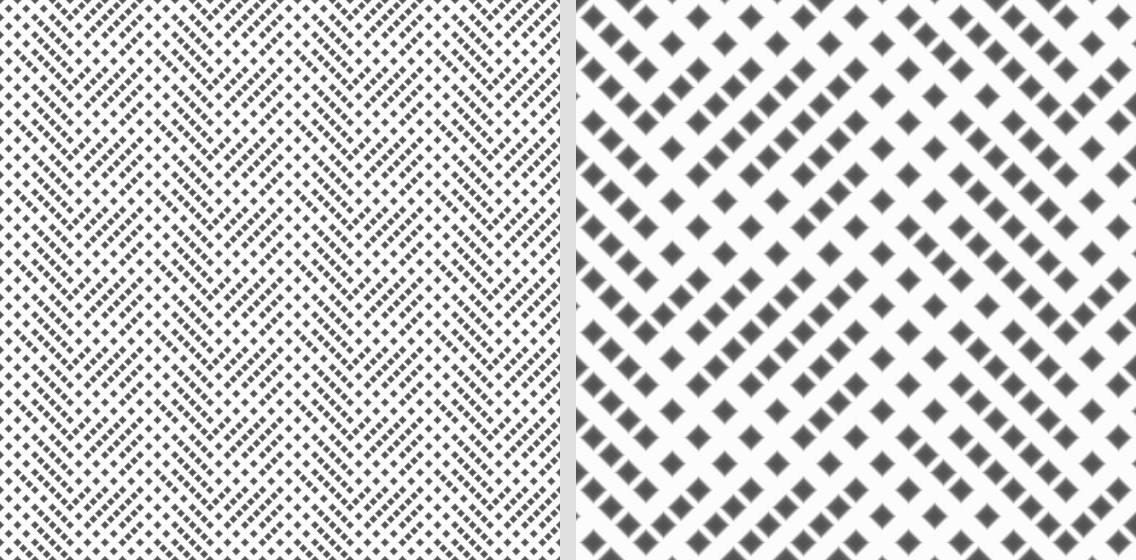
Left: the whole. Right: its middle third, enlarged.
A WebGL 2 fragment shader for this pattern:

```glsl
#version 300 es
precision highp float;
// Zigzag weave of small grey diamonds, set sparsely or closely along diagonals.

#define REPEATS_X 4.0      // zigzags across
#define REPEATS_Y 8.0      // zigzags down
#define DOT_HALF_SIDE 0.335 // in lattice steps
#define EDGE_SOFTNESS 0.09  // in lattice steps
#define PAPER vec3(0.99)
#define INK_CORE vec3(0.325)
#define INK_RIM vec3(0.39)

uniform vec2 u_resolution;
out vec4 fragColor;

// One repeat spans 16 by 8 lattice steps; each arm is 8 steps wide.
const vec2 CELL_STEPS = vec2(16.0, 8.0);
const float ARM_STEPS = 8.0;

// Bit n is set where span n of that diagonal is closely dotted.
const int FALLING_SPANS[4] = int[4](12, 12, 10, 12);
const int RISING_SPANS[4] = int[4](10, 6, 12, 9);

// Signed distance to a square standing on its corner.
float diamond(vec2 p) {
    return (abs(p.x) + abs(p.y)) * 0.70710678 - DOT_HALF_SIDE;
}

// Dots inside a two-step span: one in the middle, or two at the thirds.
float spanDots(vec2 lattice) {
    float column = mod(lattice.x, CELL_STEPS.x);
    bool rising = column >= ARM_STEPS;
    float slope = rising ? -1.0 : 1.0;

    // Nearest diagonal of this arm, and the offset from it.
    float across = lattice.y - slope * column;
    float diagonal = floor(across * 0.5 + 0.5);
    across -= 2.0 * diagonal;

    int span = int(floor(mod(column, ARM_STEPS) * 0.5));
    int kind = int(mod(rising ? diagonal + 2.0 : -diagonal, 4.0) + 0.5) % 4;
    int spans = rising ? RISING_SPANS[kind] : FALLING_SPANS[kind];
    float spread = ((spans >> span) & 1) == 1 ? 1.0 / 3.0 : 0.0;

    float along = mod(column, 2.0) - 1.0;
    float before = along + spread;
    float after = along - spread;
    return min(diamond(vec2(before, across + slope * before)),
               diamond(vec2(after, across + slope * after)));
}

// Dots shared by the ends of all spans.
float endDots(vec2 lattice) {
    return diamond(mod(lattice + 1.0, 2.0) - 1.0);
}

void main() {
    vec2 uv = gl_FragCoord.xy / u_resolution;
    vec2 steps = vec2(REPEATS_X, REPEATS_Y) * CELL_STEPS;
    vec2 lattice = vec2(uv.x, 1.0 - uv.y) * steps;

    float dist = min(endDots(lattice), spanDots(lattice));

    // Soft edge, never thinner than a pixel.
    vec2 pixel = steps / u_resolution;
    float edge = max(EDGE_SOFTNESS, 0.7 * max(pixel.x, pixel.y));
    float coverage = 1.0 - smoothstep(-edge, edge, dist);

    vec3 ink = mix(INK_CORE, INK_RIM, smoothstep(-0.22, -0.08, dist));
    fragColor = vec4(mix(PAPER, ink, coverage), 1.0);
}
```
